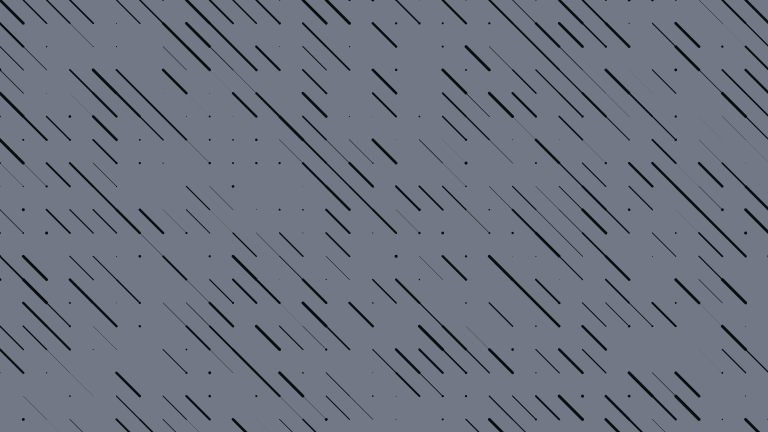
Give the GLSL for this pattern, as a Shadertoy shader.

```glsl
const vec3 SLATE = vec3(0.45, 0.47, 0.53);
const vec3 INK = vec3(0.04, 0.05, 0.05);
const float ROWS = 18.54;         // cells per canvas height
const float STROKE_CHANCE = 0.51; // share of cells with a diagonal
const float DOT_CHANCE = 0.7;     // share of the other cells with a dot
const float MAX_RADIUS = 0.064;   // largest half width, in cells

float hash(vec2 p) {
    return fract(sin(dot(p, vec2(127.1, 311.7))) * 43758.5453);
}

float segmentDistance(vec2 p, vec2 along) {
    float t = clamp(dot(p, along) / max(dot(along, along), 1e-4), 0.0, 1.0);
    return length(p - along * t);
}

// Box-filtered coverage, so hairlines fade instead of breaking up
float coverage(float dist, float radius, float pixel) {
    float outer = clamp((radius - dist) / pixel + 0.5, 0.0, 1.0);
    float inner = clamp((-radius - dist) / pixel + 0.5, 0.0, 1.0);
    return outer - inner;
}

// Round-capped diagonal, or a dot at the cell's upper left corner
float cellInk(vec2 p, vec2 id, float pixel) {
    bool isStroke = hash(id) < STROKE_CHANCE;
    bool isDot = hash(id + 41.3) < DOT_CHANCE;
    if (!isStroke && !isDot) return 0.0;
    float radius = MAX_RADIUS * hash(id + 17.9);
    vec2 along = isStroke ? vec2(1.0) : vec2(0.0);
    return coverage(segmentDistance(p - id, along), radius, pixel);
}

void mainImage(out vec4 fragColor, in vec2 fragCoord) {
    // Cell grid anchored at the top left, y pointing down
    float pixel = ROWS / iResolution.y;
    vec2 p = vec2(fragCoord.x, iResolution.y - fragCoord.y) * pixel;
    vec2 cell = floor(p);

    // Neighbours contribute their caps
    float ink = 0.0;
    for (int y = -1; y <= 1; y++) {
        for (int x = -1; x <= 1; x++) {
            ink = max(ink, cellInk(p, cell + vec2(x, y), pixel));
        }
    }

    fragColor = vec4(mix(SLATE, INK, ink), 1.0);
}
```
